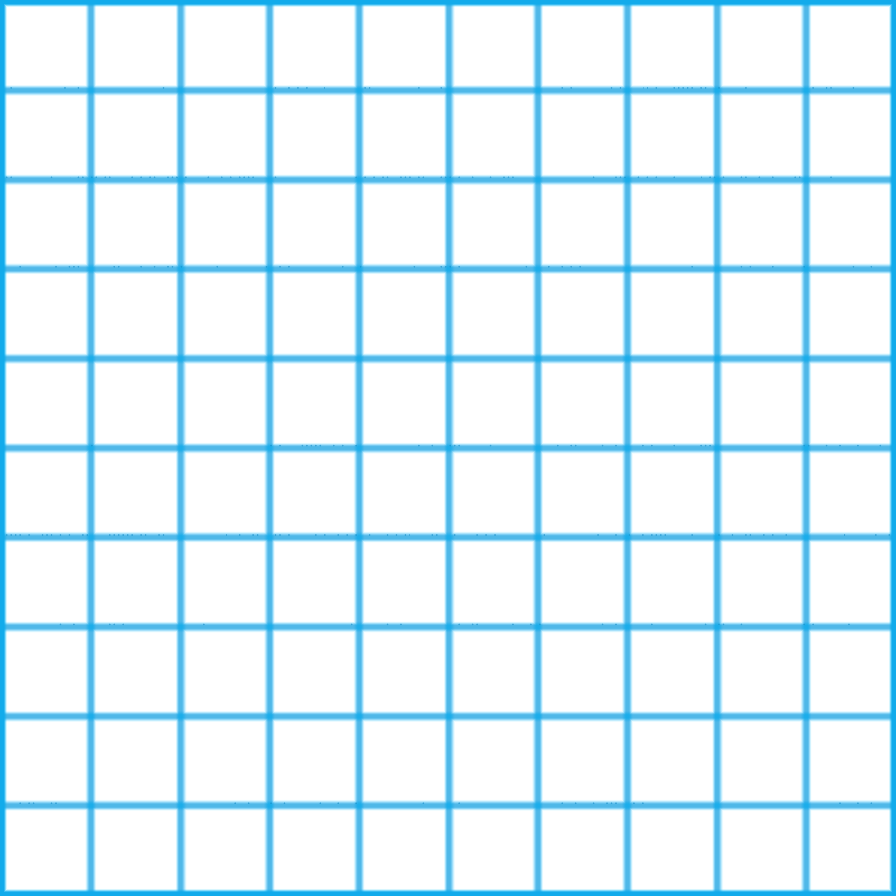
This pattern is drawn by a Shadertoy shader. Its source:

```glsl
// Blue squared paper: ten by ten white cells ruled with soft sky-blue lines,
// inside a more saturated frame. Each line is the distance to its nearest rule,
// with a slightly uneven falloff per line and sparse ink specks on some rows.

float hash(vec2 p) {
    return fract(sin(dot(p, vec2(127.1, 311.7))) * 43758.5453);
}

// Index of the nearest of the nine inner rules, from -4 to 4
vec2 nearestRule(vec2 uv) {
    return clamp(round((uv - vec2(0.5008, 0.5)) / 0.0998), -4.0, 4.0);
}

// Soft line profile; skew widens the fade on one side and narrows the other
float softLine(float d, float skew, float px) {
    float outer = max(0.0068 - skew * sign(d), 1.2 * px);
    return 1.0 - smoothstep(min(0.0012, 0.2 * outer), outer, abs(d));
}

// Small dots in broken runs along the upper edge of a row
float specks(vec2 uv, float d, float row, float px) {
    float cell = floor(uv.x * 200.0);
    float wear = 0.5 + 0.5 * cos(1.5708 * (row + 1.0));
    float run = 0.5 + 0.5 * sin(uv.x * 31.0 + row * 2.3) * sin(uv.x * 13.0 + row);
    float present = step(1.0 - 0.65 * wear * run, hash(vec2(cell, row)));
    vec2 q = vec2((fract(uv.x * 200.0) - 0.5) / 200.0, d - 0.0027);
    return present * (1.0 - smoothstep(0.0009 - 0.5 * px, 0.0009 + 0.5 * px, length(q)));
}

void mainImage(out vec4 fragColor, in vec2 fragCoord) {
    vec2 uv = fragCoord / iResolution.xy;
    float px = 1.0 / min(iResolution.x, iResolution.y);
    vec3 ruleBlue = vec3(0.31, 0.72, 0.91);
    vec3 frameBlue = vec3(0.07, 0.67, 0.92);

    // Inner rules, each with its own slight lean
    vec2 rule = nearestRule(uv);
    vec2 d = uv - vec2(0.5008, 0.5) - rule * 0.0998;
    vec2 skew = vec2(0.0009, 0.0005) * sin(rule * 2.1 + vec2(4.9, 0.6));
    vec2 ink = vec2(softLine(d.x, skew.x, px), softLine(d.y, skew.y, px));

    // Pale fringes stay cyan: red fades in before green and blue
    float cover = max(ink.x, ink.y);
    vec3 color = mix(vec3(1.0), ruleBlue, pow(vec3(cover), vec3(1.0, 1.25, 2.3)));

    // Denser ink where rules cross, and worn specks on rows
    color = mix(color, frameBlue, 0.85 * ink.x * ink.y);
    color = mix(color, vec3(0.08, 0.55, 0.78), 0.6 * specks(uv, d.y, rule.y, px));

    // Saturated frame with a soft inner edge
    vec2 margin = min(uv, 1.0 - uv);
    float edge = min(margin.x, margin.y);
    float frame = 1.0 - smoothstep(0.0038, max(0.0085, 0.0038 + px), edge);
    color = mix(color, frameBlue, pow(vec3(frame), vec3(1.0, 1.25, 2.0)));

    fragColor = vec4(color, 1.0);
}
```
